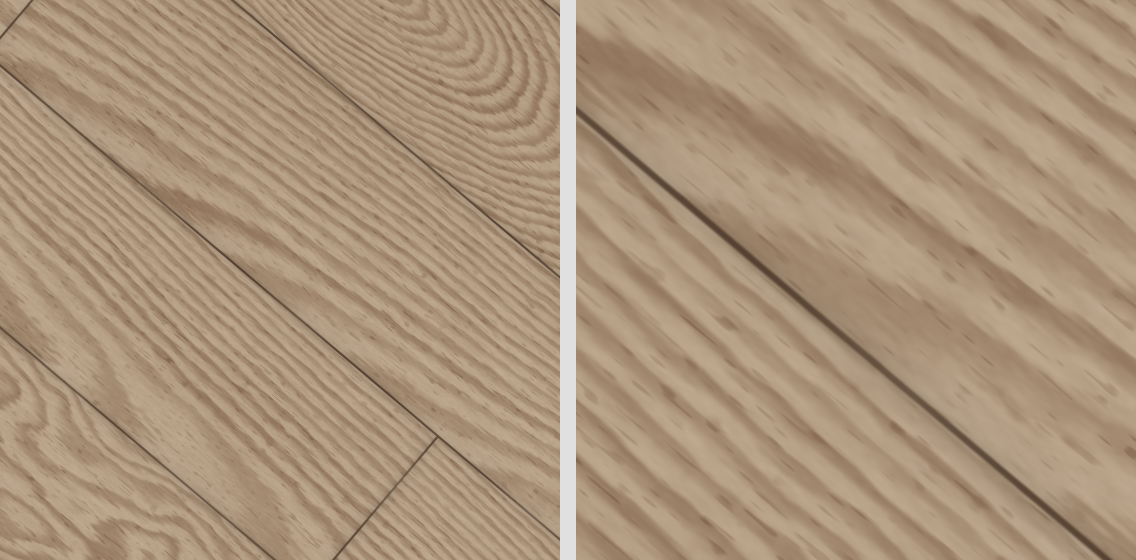
Left, the full canvas; right, a detail of the centre.
Reproduce this texture procedurally as a Shadertoy shader.

```glsl
// Diagonal oak floor planks with arched growth rings, fine pores and dark seams.
#define PLANK_WIDTH 0.357
#define PLANK_LENGTH 2.2
#define ROW_ORIGIN 0.317
#define JOINT_ORIGIN 0.454
#define JOINT_STEP 1.056
#define SEAM_HALF_WIDTH 0.0032
#define RINGS 70.0
#define PALE_WOOD vec3(0.765, 0.687, 0.588)
#define DARK_WOOD vec3(0.550, 0.440, 0.340)
#define SEAM_COLOR vec3(0.330, 0.250, 0.190)

const vec2 ALONG = vec2(0.763, -0.646);
const vec2 ACROSS = vec2(0.646, 0.763);

// Cut of each row: pith offset, ring depth, taper along the plank, waviness
const vec4 CUTS[4] = vec4[4](
    vec4(0.16, 0.30, 0.05, 0.060),
    vec4(0.02, 0.25, 0.045, 0.012),
    vec4(-0.01, 0.27, -0.05, 0.012),
    vec4(0.20, 0.06, 0.36, 0.024));

float hash(vec2 p) {
    vec3 q = fract(p.xyx * 0.1031);
    q += dot(q, q.yzx + 33.33);
    return fract((q.x + q.y) * q.z);
}

float noise(vec2 p) {
    vec2 cell = floor(p), f = fract(p);
    f = f * f * (3.0 - 2.0 * f);
    return mix(mix(hash(cell), hash(cell + vec2(1, 0)), f.x),
               mix(hash(cell + vec2(0, 1)), hash(cell + vec2(1, 1)), f.x), f.y);
}

float fbm(vec2 p) {
    float sum = 0.0, gain = 0.5;
    for (int i = 0; i < 3; i++) {
        sum += gain * noise(p);
        p = p * 2.1 + 7.3;
        gain *= 0.5;
    }
    return sum / 0.875;
}

// Late-wood darkness of the rings; q is along and across the plank
float growthRings(vec2 q, vec4 cut, float seed) {
    float wave = fbm(q * vec2(4.5, 9.0) + seed) - 0.5;
    float depth = cut.y + cut.z * q.x;
    float radius = length(vec2(q.y - cut.x, depth)) + cut.w * wave;
    float ragged = noise(q * vec2(45.0, 260.0) + seed) - 0.5;
    float phase = RINGS * radius + 0.22 * ragged;
    float x = fract(phase);
    float strength = mix(0.55, 1.0, hash(vec2(floor(phase), seed)));
    return strength * smoothstep(0.2, 0.72, x) * (1.0 - smoothstep(0.78, 1.0, x));
}

void mainImage(out vec4 fragColor, in vec2 fragCoord) {
    vec2 p = fragCoord / iResolution.y;
    vec2 q = vec2(dot(p, ALONG), dot(p, ACROSS));

    // Plank layout: rows across, staggered butt joints along
    float row = floor((q.y - ROW_ORIGIN) / PLANK_WIDTH);
    float joint = JOINT_ORIGIN - JOINT_STEP * row;
    float start = joint + floor((q.x - joint) / PLANK_LENGTH) * PLANK_LENGTH;
    float plank = floor((start + 0.5 * PLANK_LENGTH) / PLANK_LENGTH + 0.5);
    float seed = 17.0 * row + 5.0 * plank + 40.0;
    vec2 local = vec2(q.x, q.y - ROW_ORIGIN - row * PLANK_WIDTH);

    // Rings, with a different cut for each further plank of a row
    vec4 cut = CUTS[int(mod(row + 1.0, 4.0))];
    cut.x -= 0.15 * plank;
    float rings = growthRings(local, cut, seed);

    // Fibres, broad shading and short pores
    float fibre = noise(q * vec2(28.0, 210.0) + seed);
    float speck = noise(q * vec2(160.0, 380.0) + seed);
    float shade = fbm(q * vec2(2.0, 6.0) + seed + 9.0);
    float pores = smoothstep(0.72, 0.95, noise(q * vec2(60.0, 330.0) - seed));
    pores *= 0.4 + 0.6 * noise(q * vec2(9.0, 30.0) + seed);

    float tone = 0.58 * rings + 0.16 * fibre + 0.10 * speck + 0.20 * (shade - 0.3);
    tone += 0.38 * pores + 0.10 * (hash(vec2(seed, 3.0)) - 0.5);
    tone += 0.12 * smoothstep(0.9, 1.4, q.y);
    vec3 color = mix(PALE_WOOD, DARK_WOOD, tone);

    // Seams: dark line with a faint shadow beside it
    float sideGap = min(local.y, PLANK_WIDTH - local.y);
    float endGap = min(q.x - start, start + PLANK_LENGTH - q.x);
    float gap = min(sideGap, endGap);
    float wear = 0.55 + 0.45 * noise(q * vec2(9.0, 9.0));
    float seam = 1.0 - smoothstep(0.2 * SEAM_HALF_WIDTH, SEAM_HALF_WIDTH, gap);
    color *= 1.0 - 0.10 * exp(-gap / 0.008);
    color = mix(color, SEAM_COLOR, seam * wear);

    fragColor = vec4(color, 1.0);
}
```
